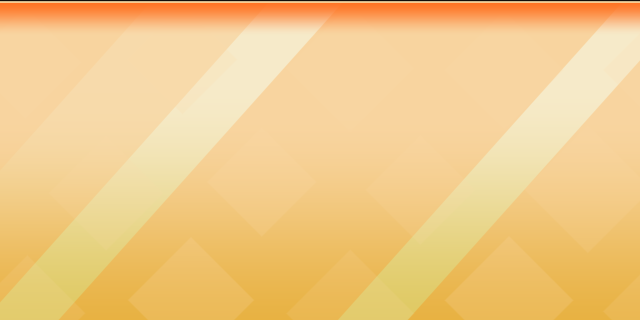
Give the GLSL for this background, as a Shadertoy shader.

```glsl
// A warm peach-to-gold backdrop with slanted cream light beams and faint diamonds.
// Beams are bands of one slanted coordinate; diamonds sit on a jittered, staggered
// lattice; an orange glow and two thin rules finish the top edge.

const vec3 PEACH       = vec3(0.972, 0.832, 0.625);
const vec3 GOLD        = vec3(0.905, 0.690, 0.240);
const vec3 BEAM_TOP    = vec3(0.965, 0.930, 0.810);
const vec3 BEAM_BOTTOM = vec3(0.870, 0.800, 0.400);
const vec3 DIAMOND     = vec3(0.980, 0.850, 0.660);
const vec3 GLOW        = vec3(1.000, 0.430, 0.110);
const vec3 RULE_LIGHT  = vec3(0.980, 0.880, 0.670);
const vec3 RULE_DARK   = vec3(0.080, 0.050, 0.030);

const float BEAM_SLANT = 0.895;               // horizontal run per unit of descent
const vec2 BEAM_LEFT   = vec2(0.846, 1.078);  // beam limits along the top edge
const vec2 BEAM_RIGHT  = vec2(1.951, 2.169);
const vec2 BEAM_FAINT  = vec2(0.477, 0.846);
const float BEAM_ALPHA = 0.88;
const float FAINT_ALPHA = 0.24;

const int DIAMOND_ROWS = 3;
const int DIAMOND_COLUMNS = 5;
const vec2 LATTICE_ORIGIN = vec2(0.10, 0.04);
const vec2 LATTICE_STEP = vec2(0.495, 0.375);
const float LATTICE_JITTER = 0.05;
const float DIAMOND_RADIUS = 0.20;
const float DIAMOND_ALPHA = 0.19;

const float DARK_RULE_END  = 0.0040;          // depths below the top edge
const float LIGHT_RULE_END = 0.0085;
const float GLOW_DEPTH     = 0.115;

// Sine-free hash of a lattice cell
vec2 hash22(vec2 cell) {
    vec3 p = fract(cell.xyx * vec3(0.1031, 0.1030, 0.0973));
    p += dot(p, p.yzx + 33.33);
    return fract((p.xx + p.yz) * p.zy);
}

// Antialiased coverage of the inside of a signed distance
float coverage(float dist, float pixel) {
    return 1.0 - smoothstep(-pixel, pixel, dist);
}

float band(float s, vec2 limits, float pixel) {
    return coverage(max(limits.x - s, s - limits.y), pixel);
}

// Translucent diamonds, odd rows shifted by half a step
vec3 addDiamonds(vec3 color, vec2 p, float pixel) {
    for (int row = 0; row < DIAMOND_ROWS; row++) {
        for (int column = 0; column < DIAMOND_COLUMNS; column++) {
            vec2 cell = vec2(column, row);
            vec2 random = hash22(cell + 7.0);
            float stagger = 0.5 * mod(cell.y, 2.0);
            vec2 center = LATTICE_ORIGIN + LATTICE_STEP * (cell + vec2(stagger, 0.0));
            center += LATTICE_JITTER * (random - 0.5);
            vec2 offset = abs(p - center);
            float radius = DIAMOND_RADIUS * mix(0.85, 1.1, random.x);
            float dist = (offset.x + offset.y - radius) * 0.7071;
            float alpha = DIAMOND_ALPHA * mix(0.7, 1.1, random.y);
            color = mix(color, DIAMOND, alpha * coverage(dist, pixel));
        }
    }
    return color;
}

void mainImage(out vec4 fragColor, in vec2 fragCoord) {
    float pixel = 1.0 / iResolution.y;
    vec2 p = fragCoord * pixel;
    float depth = 1.0 - p.y;

    // Vertical gradient
    vec3 color = mix(GOLD, PEACH, smoothstep(-0.10, 0.65, p.y));

    // Light beams
    float s = p.x + BEAM_SLANT * depth;
    vec3 beamColor = mix(BEAM_BOTTOM, BEAM_TOP, smoothstep(-0.05, 0.75, p.y));
    float faint = FAINT_ALPHA * smoothstep(0.15, 0.55, p.y);
    color = mix(color, beamColor, faint * band(s, BEAM_FAINT, pixel));
    float beams = max(band(s, BEAM_LEFT, pixel), band(s, BEAM_RIGHT, pixel));
    color = mix(color, beamColor, BEAM_ALPHA * beams);

    color = addDiamonds(color, p, pixel);

    // Glow and rules along the top edge
    float glow = 1.0 - smoothstep(0.0, GLOW_DEPTH, depth);
    color = mix(color, GLOW, 0.96 * glow);
    color = mix(color, RULE_LIGHT, coverage(depth - LIGHT_RULE_END, 0.5 * pixel));
    color = mix(color, RULE_DARK, coverage(depth - DARK_RULE_END, 0.5 * pixel));

    fragColor = vec4(color, 1.0);
}
```
